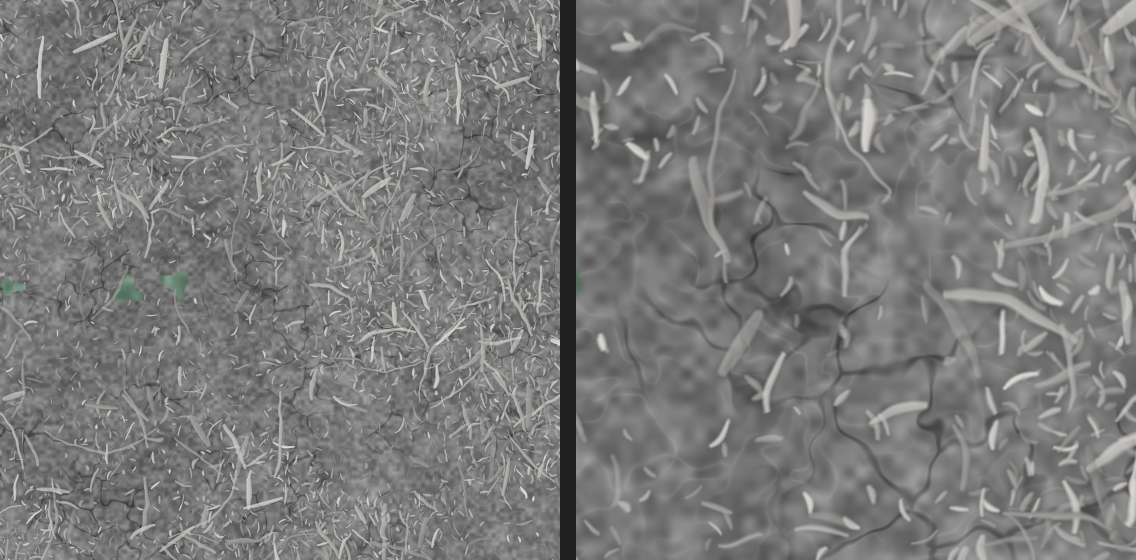
Left: the whole. Right: its middle third, enlarged.
This texture is drawn by a WebGL 2 fragment shader. Its source:

```glsl
#version 300 es
precision highp float;
// Dry grey soil with fine cracks, scattered chaff, heaped bent straw and a few seedlings.

#define SOIL_TONE 0.463
#define GRAIN_CONTRAST 0.16
#define CRACK_SCALE 17.0
#define CRACK_DEPTH 0.13
#define EDGE_SOFTNESS 0.0014
#define SHADOW_DEPTH 0.075
#define WARP_AMOUNT 0.013
#define STRAW_DARK vec3(0.60, 0.59, 0.58)
#define STRAW_LIGHT vec3(0.90, 0.89, 0.875)
#define LEAF_COLOR vec3(0.40, 0.53, 0.45)
#define LEAF_SIZE 0.028

uniform vec2 u_resolution;
out vec4 fragColor;

const float PI = 3.14159;

float hash(vec2 p) {
  return fract(sin(dot(p, vec2(127.1, 311.7))) * 43758.5453);
}

vec2 hash2(vec2 p) {
  return vec2(hash(p), hash(p + 37.3));
}

float noise(vec2 p) {
  vec2 i = floor(p), f = fract(p);
  f = f * f * (3.0 - 2.0 * f);
  return mix(mix(hash(i), hash(i + vec2(1, 0)), f.x),
             mix(hash(i + vec2(0, 1)), hash(i + vec2(1, 1)), f.x), f.y);
}

vec2 warp(vec2 p, float freq) {
  return vec2(noise(p * freq), noise(p * freq + 51.7)) - 0.5;
}

// Where straw gathers: 0 on bare ground, 1 inside a heap
float litter(vec2 p) {
  return smoothstep(0.42, 0.74, 0.65 * noise(p * 4.5 + 12.0) + 0.35 * noise(p * 11.0 + 33.0));
}

// Gap between the two nearest cell points: small along cell borders
float borderGap(vec2 p) {
  vec2 cell = floor(p);
  float near = 9.0, second = 9.0;
  for (int y = -1; y <= 1; y++)
  for (int x = -1; x <= 1; x++) {
    vec2 id = cell + vec2(x, y);
    float d = length(id + hash2(id) - p);
    second = min(second, max(near, d));
    near = min(near, d);
  }
  return second - near;
}

vec3 soil(vec2 p) {
  float tone = SOIL_TONE + 0.05 * litter(p);
  tone += GRAIN_CONTRAST * (noise(p * 135.0 + 3.0) - 0.5);
  tone += 0.09 * (noise(p * 48.0 + 9.0) - 0.5);
  tone += 0.09 * (noise(p * 9.0 + 21.0) - 0.5);
  // Pale crumb rims and broken cracks
  vec2 bent = p + 0.030 * warp(p, 20.0) + 0.018 * warp(p, 65.0);
  float rim = 1.0 - abs(2.0 * noise(bent * 70.0 + 5.0) - 1.0);
  tone += 0.07 * (rim * rim * rim - 0.3);
  float crack = 1.0 - smoothstep(0.01, 0.10, borderGap(bent * CRACK_SCALE));
  tone -= CRACK_DEPTH * crack * smoothstep(0.42, 0.70, noise(p * 13.0 + 70.0));
  return tone * vec3(0.998, 1.004, 0.998);
}

// Lays one tapered, curved fibre per grid cell over the colour
void scatter(inout vec3 color, vec2 p, float cells, float halfLength,
             float halfWidth, float chance, float bend, float seed) {
  vec2 cell = floor(p * cells);
  for (int y = -1; y <= 1; y++)
  for (int x = -1; x <= 1; x++) {
    vec2 id = cell + vec2(x, y);
    vec2 key = id + seed * 17.3;
    vec2 center = (id + hash2(key + 5.1)) / cells;
    if (hash(key) > chance * mix(0.45, 2.6, litter(center))) continue;

    vec2 q = p - center;
    float turn = hash(key + 8.7) - 0.5;
    float angle = PI * (0.5 + turn) - 0.25 * sin(2.0 * PI * turn);
    float c = cos(angle), s = sin(angle);
    q = vec2(c * q.x + s * q.y, c * q.y - s * q.x);

    float len = halfLength * mix(0.3, 1.0, hash(key + 2.9));
    float wid = halfWidth * mix(0.6, 1.4, hash(key + 6.3));
    float t = clamp(q.x / len, -1.0, 1.0);
    q.y += bend * (hash(key + 4.4) - 0.5) * len * (t * t - 0.33);
    float d = length(vec2(max(abs(q.x) - len, 0.0), q.y)) - wid * (1.0 - 0.35 * t * t);

    float side = 0.06 * clamp(q.y / wid, -1.0, 1.0);
    vec3 straw = mix(STRAW_DARK, STRAW_LIGHT, hash(key + 9.2)) + side;
    float cover = 1.0 - smoothstep(-EDGE_SOFTNESS, EDGE_SOFTNESS, d);
    color *= 1.0 - SHADOW_DEPTH * exp(-max(d, 0.0) / 0.003);
    color = mix(color, straw, cover * mix(0.4, 1.0, hash(key + 1.6)));
  }
}

// Small lobed seedlings along a row
void seedlings(inout vec3 color, vec2 p) {
  for (int i = 0; i < 3; i++) {
    float k = float(i);
    vec2 q = p - vec2(0.02 + 0.21 * sqrt(k), 0.485 + 0.008 * sin(k * 4.0));
    q += 0.014 * warp(p, 45.0);
    float size = LEAF_SIZE * mix(0.7, 1.05, hash(vec2(k, 3.0)));
    float lobes = 0.78 + 0.22 * cos(3.0 * atan(q.y, q.x) + k * 2.0);
    float cover = 1.0 - smoothstep(-0.002, 0.002, length(q) - size * lobes);
    vec3 leaf = LEAF_COLOR + 0.25 * (noise(p * 70.0) - 0.5);
    color = mix(color, leaf, 0.85 * cover);
  }
}

void main() {
  vec2 p = gl_FragCoord.xy / u_resolution.y;
  vec3 color = soil(p);
  vec2 bent = p + WARP_AMOUNT * warp(p, 18.0) + 0.005 * warp(p, 60.0);
  // Chaff first, then longer straw on top
  scatter(color, bent, 60.0, 0.0065, 0.0016, 0.42, 0.4, 1.0);
  scatter(color, bent, 48.0, 0.0095, 0.0017, 0.36, 0.6, 2.0);
  scatter(color, bent, 25.0, 0.0220, 0.0019, 0.36, 0.6, 3.0);
  seedlings(color, p);
  scatter(color, bent, 6.5, 0.1000, 0.0024, 0.45, 0.7, 4.0);
  scatter(color, bent, 12.0, 0.0600, 0.0028, 0.32, 0.4, 5.0);
  scatter(color, bent, 14.0, 0.0450, 0.0030, 0.28, 0.3, 7.0);
  scatter(color, p, 11.0, 0.0420, 0.0044, 0.22, 0.1, 6.0);
  fragColor = vec4(color, 1.0);
}
```
